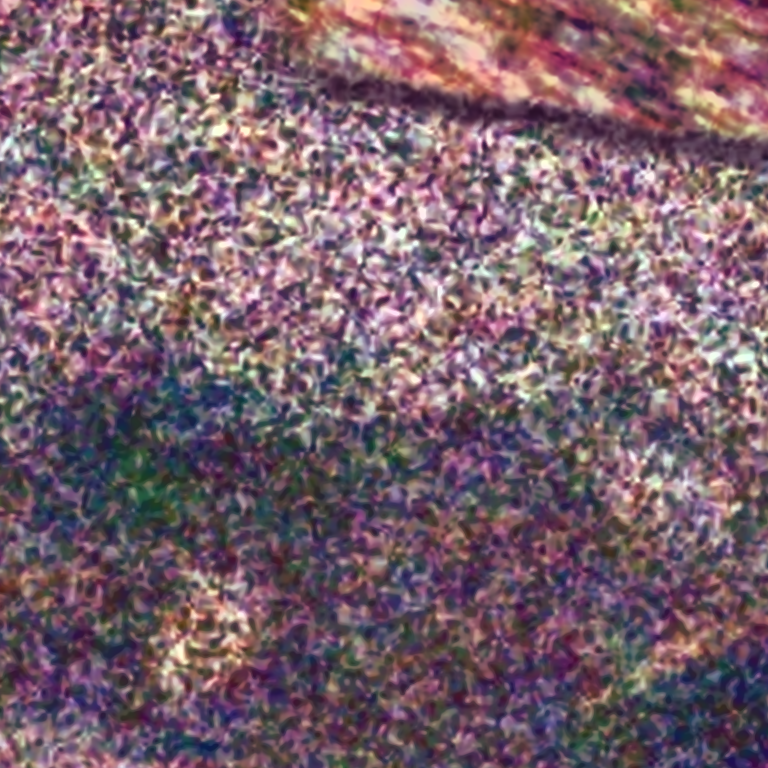
Write a WebGL 1 fragment shader that draws this texture.

```glsl
precision highp float;
// Sparkling mineral section: mauve grains, a shadowed lower bed and a warm streaked vein.
uniform vec2 u_resolution;

const vec3 INK = vec3(0.18, 0.13, 0.21);
const vec3 DUSK = vec3(0.27, 0.22, 0.29);
const vec3 MAUVE = vec3(0.48, 0.36, 0.42);
const vec3 ROSE = vec3(0.68, 0.55, 0.58);
const vec3 PEARL = vec3(0.84, 0.76, 0.76);
const vec3 GLINT = vec3(1.0, 0.96, 0.93);
const vec3 CREAM = vec3(0.96, 0.83, 0.70);
const vec3 RUST = vec3(0.60, 0.33, 0.36);
const vec3 FISSURE = vec3(0.25, 0.13, 0.24);

float hash(vec2 p) {
  return fract(sin(dot(p, vec2(127.1, 311.7))) * 43758.5453);
}

float noise(vec2 p) {
  vec2 cell = floor(p);
  vec2 f = fract(p);
  f = f * f * (3.0 - 2.0 * f);
  float low = mix(hash(cell), hash(cell + vec2(1.0, 0.0)), f.x);
  float high = mix(hash(cell + vec2(0.0, 1.0)), hash(cell + 1.0), f.x);
  return mix(low, high, f.y);
}

float fbm(vec2 p) {
  float sum = 0.0;
  float weight = 0.53;
  for (int i = 0; i < 4; i++) {
    sum += weight * noise(p);
    p = mat2(1.6, 1.2, -1.2, 1.6) * p + 7.3;
    weight *= 0.5;
  }
  return sum;
}

vec2 rotate(vec2 p, float angle) {
  float c = cos(angle);
  float s = sin(angle);
  return vec2(c * p.x + s * p.y, c * p.y - s * p.x);
}

// Three independent noises with their shared grey removed
vec3 chroma(vec2 p) {
  vec3 n = vec3(noise(p), noise(p + 37.2), noise(p + 71.9));
  return n - dot(n, vec3(1.0 / 3.0));
}

// Crystal speckle centred on zero
float speckle(vec2 p) {
  vec2 bend = vec2(noise(p * 50.0), noise(p * 50.0 + 19.0)) - 0.5;
  vec2 q = rotate(p + bend * 0.008, 0.6);
  return 0.55 * noise(q * 96.0) + 0.45 * noise(rotate(q, 0.9) * 140.0 + 5.0) - 0.5;
}

vec3 toneRamp(float t) {
  vec3 c = mix(INK, DUSK, smoothstep(0.0, 0.24, t));
  c = mix(c, MAUVE, smoothstep(0.24, 0.48, t));
  c = mix(c, ROSE, smoothstep(0.45, 0.68, t));
  c = mix(c, PEARL, smoothstep(0.64, 0.84, t));
  return mix(c, GLINT, smoothstep(0.82, 1.05, t));
}

// Soft tilted patch: 1 inside, 0 outside
float patchMask(vec2 p, vec2 centre, vec2 radius, float angle) {
  return 1.0 - smoothstep(0.5, 1.2, length(rotate(p - centre, angle) / radius));
}

// Warm fibres running along the given angle
vec3 veinColour(vec2 p, float angle, float grain) {
  vec2 q = rotate(p, angle);
  float fibre = 0.55 * fbm(q * vec2(10.0, 30.0)) + 0.45 * noise(q * vec2(30.0, 85.0));
  float glow = patchMask(p, vec2(0.53, 0.95), vec2(0.19, 0.08), angle);
  float t = 0.47 + 1.45 * (fibre - 0.5) + 0.25 * glow + 0.5 * grain;
  vec3 c = mix(vec3(0.22, 0.13, 0.19), RUST, smoothstep(0.0, 0.5, t));
  c = mix(c, CREAM, smoothstep(0.42, 0.95, t));
  return c + 0.2 * chroma(q * vec2(16.0, 36.0)) + 0.12 * chroma(p * 60.0);
}

void main() {
  vec2 p = gl_FragCoord.xy / u_resolution;
  float grain = speckle(p);
  float cloud = fbm(p * 6.0 + 3.0) - 0.5;
  float wisp = fbm(p * vec2(13.0, 18.0) + 40.0) - 0.5;

  // Bright upper bed over a dark lower bed
  float upper = smoothstep(0.39, 0.57, p.y + 0.25 * cloud);
  float light = mix(0.34, 0.58, upper) + 0.16 * cloud + 0.3 * wisp;
  light -= 0.06 * smoothstep(0.7, 0.9, p.y);

  // Pale clusters, seams and deep shadows of the lower bed
  vec2 ragged = p + 0.06 * vec2(wisp, cloud);
  float cluster = patchMask(ragged, vec2(0.26, 0.16), vec2(0.115, 0.075), 0.9);
  float side = patchMask(ragged, vec2(0.87, 0.37), vec2(0.14, 0.05), -0.4);
  float seam = patchMask(ragged, vec2(0.88, 0.15), vec2(0.15, 0.022), 0.45);
  float floorGlow = patchMask(ragged, vec2(0.05, 0.02), vec2(0.26, 0.05), -0.1);
  float shade = patchMask(ragged, vec2(0.32, 0.41), vec2(0.30, 0.12), 0.2);
  shade += patchMask(ragged, vec2(0.90, 0.05), vec2(0.22, 0.09), 0.2);
  shade += 2.0 * patchMask(ragged, vec2(0.22, 0.02), vec2(0.13, 0.018), -0.12);
  light += 0.26 * cluster + 0.19 * side + 0.19 * seam + 0.22 * floorGlow - 0.11 * shade;

  // Grains with fine and broad colour shifts
  float contrast = mix(0.88, 1.28, upper) + 0.4 * cluster + 0.25 * side;
  vec3 colour = toneRamp(light + contrast * grain);
  colour += 0.17 * chroma(rotate(p, 0.4) * 75.0) + 0.13 * chroma(p * 17.0 + 11.0);
  colour += vec3(0.05, 0.03, -0.05) * (cluster + seam) + vec3(-0.05, 0.01, 0.01) * shade;

  // Vein at the upper right, edged below by a dark fissure
  float rise = p.y - 0.902 + 0.16 * (p.x - 0.36) + 0.03 * wisp;
  float reach = smoothstep(0.28, 0.44, p.x + 0.15 * wisp);
  float vein = reach * smoothstep(0.0, 0.03, rise);
  float fissure = reach * (1.0 - smoothstep(0.004, 0.03, abs(rise)));
  colour = mix(colour, veinColour(p, -0.5, grain), vein);
  colour = mix(colour, FISSURE + 0.2 * grain, 0.85 * fissure);

  gl_FragColor = vec4(clamp(colour, 0.0, 1.0), 1.0);
}
```
